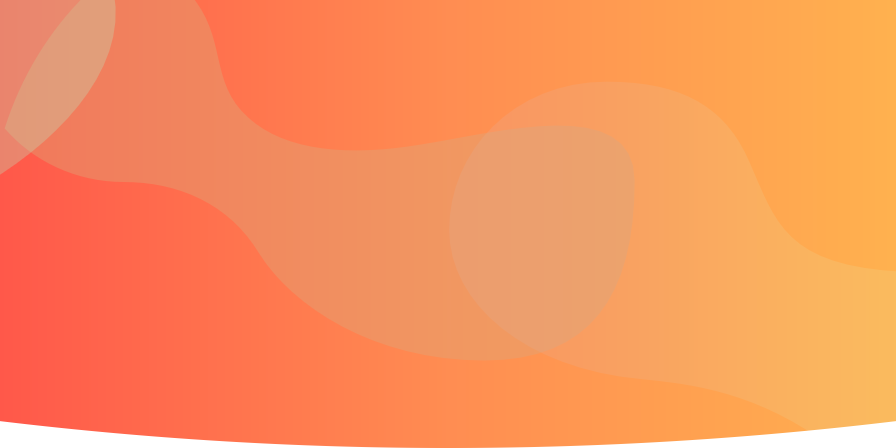
This background is drawn by a Shadertoy shader. Its source:

```glsl
// Warm horizontal gradient with three translucent flowing blobs and a white
// bowl-shaped lower edge. Each blob is a closed path of cubic Bezier curves,
// turned into a signed distance by tracing short chords around its outline.

const vec2 GRID = vec2(768.0, 384.0);   // design grid, y pointing down
const int CHORDS = 16;                  // chords per Bezier curve

const vec3 CORAL  = vec3(1.0, 0.345, 0.290);
const vec3 ORANGE = vec3(1.0, 0.552, 0.320);
const vec3 AMBER  = vec3(1.0, 0.695, 0.310);
const vec3 WHITE  = vec3(1.0);

struct Path {
    vec2 probe;   // point being tested
    vec2 pen;     // current end of the outline
    float dist2;  // squared distance to the outline so far
    float side;   // -1 inside, +1 outside once closed
};

Path beginPath(vec2 probe, vec2 start) {
    return Path(probe, start, 1e9, 1.0);
}

// Adds a straight chord: nearest distance plus even-odd crossing test.
void lineTo(inout Path path, vec2 end) {
    vec2 edge = end - path.pen;
    vec2 w = path.probe - path.pen;
    vec2 gap = w - edge * clamp(dot(w, edge) / dot(edge, edge), 0.0, 1.0);
    path.dist2 = min(path.dist2, dot(gap, gap));

    bool startsAbove = path.pen.y > path.probe.y;
    bool endsAbove = end.y > path.probe.y;
    if (startsAbove != endsAbove && w.x < edge.x * w.y / edge.y)
        path.side = -path.side;
    path.pen = end;
}

// Adds a cubic Bezier from the pen through controls b and c to d.
void curveTo(inout Path path, vec2 b, vec2 c, vec2 d) {
    vec2 a = path.pen;
    for (int i = 1; i <= CHORDS; i++) {
        float t = float(i) / float(CHORDS);
        float s = 1.0 - t;
        lineTo(path, s*s*s*a + 3.0*s*s*t*b + 3.0*s*t*t*c + t*t*t*d);
    }
}

float coverage(float signedDist, float pixel) {
    return clamp(0.5 - signedDist / pixel, 0.0, 1.0);
}

float fillPath(Path path, float pixel) {
    return coverage(path.side * sqrt(path.dist2), pixel);
}

// Long ribbon flowing from the upper left to the centre.
float ribbon(vec2 p, float pixel) {
    Path path = beginPath(p, vec2(4, 110));
    curveTo(path, vec2(18, 66), vec2(42, 26), vec2(75, -6));
    curveTo(path, vec2(105, -40), vec2(140, -40), vec2(162, -6));
    curveTo(path, vec2(196, 32), vec2(178, 70), vec2(213, 101));
    curveTo(path, vec2(245, 130), vec2(300, 134), vec2(360, 124));
    curveTo(path, vec2(425, 114), vec2(544, 80), vec2(544, 155));
    curveTo(path, vec2(544, 255), vec2(505, 309), vec2(415, 309));
    curveTo(path, vec2(320, 309), vec2(250, 262), vec2(222, 217));
    curveTo(path, vec2(196, 174), vec2(152, 156), vec2(106, 156));
    curveTo(path, vec2(65, 156), vec2(28, 138), vec2(4, 110));
    return fillPath(path, pixel);
}

// Rounded petal in the upper left corner.
float petal(vec2 p, float pixel) {
    Path path = beginPath(p, vec2(94, -20));
    curveTo(path, vec2(118, 50), vec2(55, 117), vec2(-10, 156));
    curveTo(path, vec2(-60, 100), vec2(-60, -60), vec2(94, -20));
    return fillPath(path, pixel);
}

// Wave running from the centre off the right edge.
float wave(vec2 p, float pixel) {
    Path path = beginPath(p, vec2(385, 197));
    curveTo(path, vec2(385, 130), vec2(440, 70), vec2(520, 70));
    curveTo(path, vec2(585, 70), vec2(622, 92), vec2(642, 138));
    curveTo(path, vec2(665, 190), vec2(672, 228), vec2(775, 233));
    curveTo(path, vec2(860, 260), vec2(800, 420), vec2(715, 385));
    curveTo(path, vec2(650, 335), vec2(590, 329), vec2(550, 325));
    curveTo(path, vec2(450, 316), vec2(385, 260), vec2(385, 197));
    return fillPath(path, pixel);
}

void mainImage(out vec4 fragColor, in vec2 fragCoord) {
    vec2 uv = fragCoord / iResolution.xy;
    vec2 p = vec2(uv.x, 1.0 - uv.y) * GRID;
    float pixel = GRID.y / iResolution.y;

    // Background gradient
    vec3 color = mix(CORAL, ORANGE, clamp(uv.x * 2.0, 0.0, 1.0));
    color = mix(color, AMBER, clamp(uv.x * 2.0 - 1.0, 0.0, 1.0));

    // Translucent blobs, each tinted along x
    vec3 waveTint = mix(vec3(0.88, 0.70, 0.64), vec3(0.91, 0.88, 0.61),
                        smoothstep(0.6, 1.0, uv.x));
    vec3 ribbonTint = mix(vec3(0.77, 0.86, 0.58), vec3(0.77, 0.66, 0.58),
                          clamp(uv.x / 0.7, 0.0, 1.0));
    vec3 petalTint = vec3(0.75, 0.87, 0.71);
    color = mix(color, waveTint, 0.20 * wave(p, pixel));
    color = mix(color, ribbonTint, 0.24 * ribbon(p, pixel));
    color = mix(color, petalTint, 0.33 * petal(p, pixel));

    // White below a shallow parabola
    float offset = uv.x * 2.0 - 1.0;
    float rim = GRID.y * (1.0 - 0.06 * offset * offset);
    color = mix(color, WHITE, coverage(rim - p.y, pixel));

    fragColor = vec4(color, 1.0);
}
```
